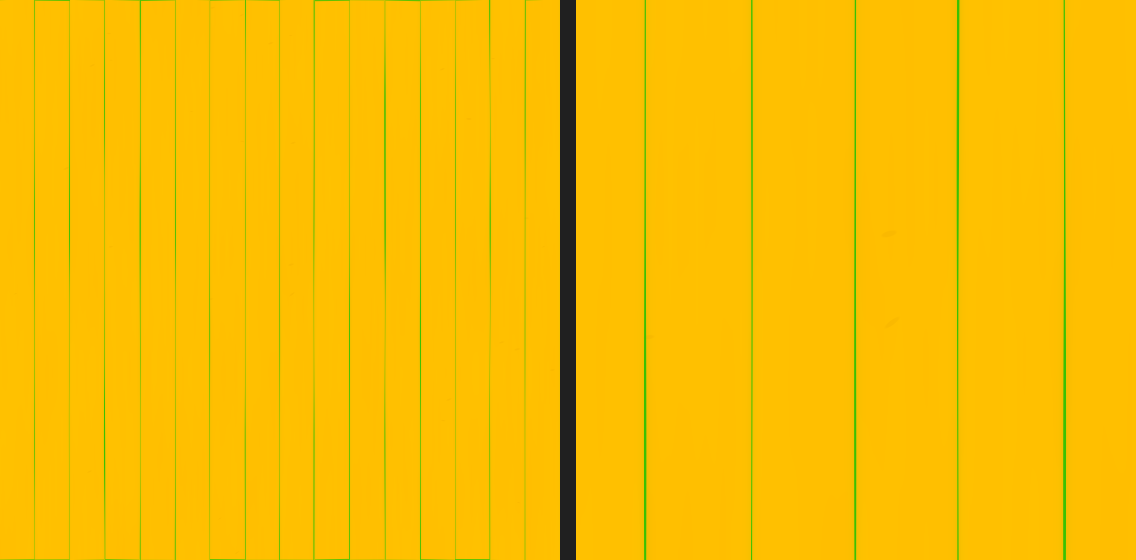
Left: the whole. Right: its middle third, enlarged.
A WebGL 2 fragment shader for this pattern:

```glsl
#version 300 es
precision highp float;

#define PLANKS 16.0
#define SEAM_SHIFT 0.0016
#define SEAM_WOBBLE 0.0012
#define SEAM_MIN 0.0003
#define SEAM_MAX 0.0014
#define SHADE_REACH 0.0016
#define SHADE_AMOUNT 0.17
#define END_GAP 0.0024
#define GRAIN 0.016
#define PAINT vec3(1.0, 0.752, 0.0)
#define GAP vec3(0.22, 0.76, 0.01)
#define SCUFF vec3(0.96, 0.70, 0.0)

uniform vec2 u_resolution;
out vec4 fragColor;

float hash(vec2 p) {
    vec3 q = fract(vec3(p.xyx) * 0.1031);
    q += dot(q, q.yzx + 33.33);
    return fract((q.x + q.y) * q.z);
}

float noise(vec2 p) {
    vec2 cell = floor(p), f = fract(p);
    f = f * f * (3.0 - 2.0 * f);
    float low = mix(hash(cell), hash(cell + vec2(1.0, 0.0)), f.x);
    float high = mix(hash(cell + vec2(0.0, 1.0)), hash(cell + vec2(1.0)), f.x);
    return mix(low, high, f.y);
}

// Share of a pixel covered by a band of the given half width
float bandCoverage(float offset, float halfWidth, float pixel) {
    float right = min(offset + 0.5 * pixel, halfWidth);
    float left = max(offset - 0.5 * pixel, -halfWidth);
    return clamp((right - left) / pixel, 0.0, 1.0);
}

// Offset, slow bend and varying width of one seam
float seamCoverage(vec2 uv, float seam, float pixel) {
    float shift = (hash(vec2(seam, 3.0)) - 0.6) * 2.0 * SEAM_SHIFT;
    float bend = (noise(vec2(seam * 7.0 + 0.5, uv.y * 4.0)) - 0.5) * SEAM_WOBBLE;
    float offset = uv.x - seam / PLANKS - shift - bend;
    float opening = noise(vec2(seam * 13.0, uv.y * 5.0 + 20.0));
    opening = opening * opening * (0.45 + 0.75 * hash(vec2(seam, 11.0)));
    float halfWidth = mix(SEAM_MIN, SEAM_MAX, opening);
    float core = bandCoverage(offset, halfWidth, pixel);
    float shade = SHADE_AMOUNT * exp(-abs(offset) / SHADE_REACH) * (0.5 + opening);
    float inside = step(0.5, seam);
    return inside * max(core, shade);
}

// Sloped gap at the top and bottom end of each plank
float endCoverage(vec2 uv, float plank, float along, float pixel) {
    float top = step(0.5, uv.y);
    vec2 key = vec2(plank, 40.0 + 9.0 * top);
    float slope = (hash(key + 2.0) - 0.5) * (along - 0.5);
    float depth = END_GAP * (hash(key) - 0.25 + 1.2 * slope);
    float edge = min(uv.y, 1.0 - uv.y);
    return clamp((depth - edge) / pixel + 0.5, 0.0, 1.0) * step(0.0, depth);
}

// Sparse small marks, each at a random place in its cell
float scuffMarks(vec2 uv, float pixel) {
    vec2 grid = uv * 22.0;
    vec2 cell = floor(grid);
    vec2 center = 0.25 + 0.5 * vec2(hash(cell + 71.0), hash(cell + 93.0));
    vec2 p = (fract(grid) - center) / 22.0;
    float tilt = hash(cell + 17.0) - 0.3;
    p.y -= p.x * tilt;
    float size = mix(0.001, 0.004, hash(cell + 29.0));
    float d = length(p * vec2(1.0, 2.5)) - size;
    float present = step(0.93, hash(cell + 5.0));
    return present * (1.0 - smoothstep(-pixel, pixel + 0.001, d));
}

void main() {
    vec2 uv = gl_FragCoord.xy / u_resolution;
    vec2 pixel = 1.0 / u_resolution;
    float across = uv.x * PLANKS;
    float plank = floor(across);

    // Paint with faint streaks and broad patches
    float streak = noise(vec2(uv.x * 190.0, uv.y * 9.0 + plank * 5.0));
    float patchTone = noise(uv * vec2(14.0, 6.0) + plank * 3.0);
    float tone = 0.4 * streak + 0.6 * patchTone - 0.5;
    vec3 color = PAINT + vec3(0.0, GRAIN * tone, 0.0);
    color = mix(color, SCUFF, 0.45 * scuffMarks(uv, pixel.x));

    // Open joints between planks and at their ends
    float seam = seamCoverage(uv, floor(across + 0.5), pixel.x);
    float ends = endCoverage(uv, plank, fract(across), pixel.y);
    color = mix(color, GAP, max(seam, 0.8 * ends));

    fragColor = vec4(color, 1.0);
}
```
